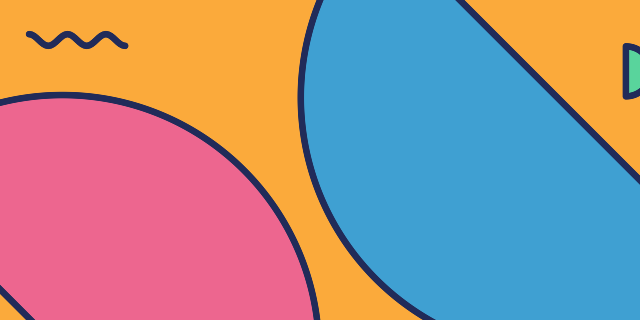
Write a Shadertoy shader that draws this background.

```glsl
// Flat geometric backdrop: outlined half discs and a squiggle on orange.

const vec3 ORANGE = vec3(0.984, 0.667, 0.231);
const vec3 BLUE   = vec3(0.247, 0.627, 0.824);
const vec3 PINK   = vec3(0.930, 0.400, 0.560);
const vec3 GREEN  = vec3(0.350, 0.830, 0.610);
const vec3 NAVY   = vec3(0.130, 0.170, 0.350);

const float TAU = 6.2831853;
const float HALF_STROKE = 0.0104;
const int WAVE_STEPS = 40;

// Coverage of a signed distance, softened over about one pixel
float cover(float dist, float pixel) {
    return 1.0 - smoothstep(-0.5 * pixel, 0.5 * pixel, dist);
}

float segmentDistance(vec2 p, vec2 a, vec2 b) {
    vec2 ab = b - a;
    float t = clamp(dot(p - a, ab) / dot(ab, ab), 0.0, 1.0);
    return length(p - a - ab * t);
}

// Half disc bulging towards the unit vector "facing"
float halfDiscDistance(vec2 p, vec2 center, float radius, vec2 facing) {
    vec2 d = p - center;
    vec2 q = vec2(dot(d, facing), abs(dot(d, vec2(-facing.y, facing.x))));
    if (q.x < 0.0) return length(vec2(q.x, max(q.y - radius, 0.0)));
    return max(length(q) - radius, -q.x);
}

vec2 wavePoint(vec2 start, float amplitude, float period, float x) {
    return start + vec2(x, amplitude * cos(TAU * x / period));
}

// Distance to a cosine curve, traced as short segments
float waveDistance(vec2 p, vec2 start, float amplitude, float period, float span) {
    float dist = 1e5;
    vec2 previous = wavePoint(start, amplitude, period, 0.0);
    for (int i = 1; i <= WAVE_STEPS; i++) {
        float x = span * float(i) / float(WAVE_STEPS);
        vec2 current = wavePoint(start, amplitude, period, x);
        dist = min(dist, segmentDistance(p, previous, current));
        previous = current;
    }
    return dist;
}

// Fill a shape, then draw its outline centred on the edge
vec3 paintOutlined(vec3 base, vec3 fill, float dist, float pixel) {
    vec3 color = mix(base, fill, cover(dist, pixel));
    return mix(color, NAVY, cover(abs(dist) - HALF_STROKE, pixel));
}

void mainImage(out vec4 fragColor, in vec2 fragCoord) {
    // Canvas height is one unit
    float pixel = 1.0 / iResolution.y;
    vec2 p = fragCoord * pixel;
    vec2 diagonal = vec2(sqrt(0.5));

    // Half discs
    float pinkDist  = halfDiscDistance(p, vec2(0.195, -0.099), 0.802, diagonal);
    float blueDist  = halfDiscDistance(p, vec2(1.742, 0.695), 0.802, -diagonal);
    float greenDist = halfDiscDistance(p, vec2(1.956, 0.777), 0.078, vec2(1.0, 0.0));

    vec3 color = paintOutlined(ORANGE, PINK, pinkDist, pixel);
    color = paintOutlined(color, BLUE, blueDist, pixel);
    color = paintOutlined(color, GREEN, greenDist, pixel);

    // Squiggle
    float waveDist = waveDistance(p, vec2(0.091, 0.875), 0.0182, 0.12, 0.3);
    color = mix(color, NAVY, cover(waveDist - HALF_STROKE, pixel));

    fragColor = vec4(color, 1.0);
}
```
